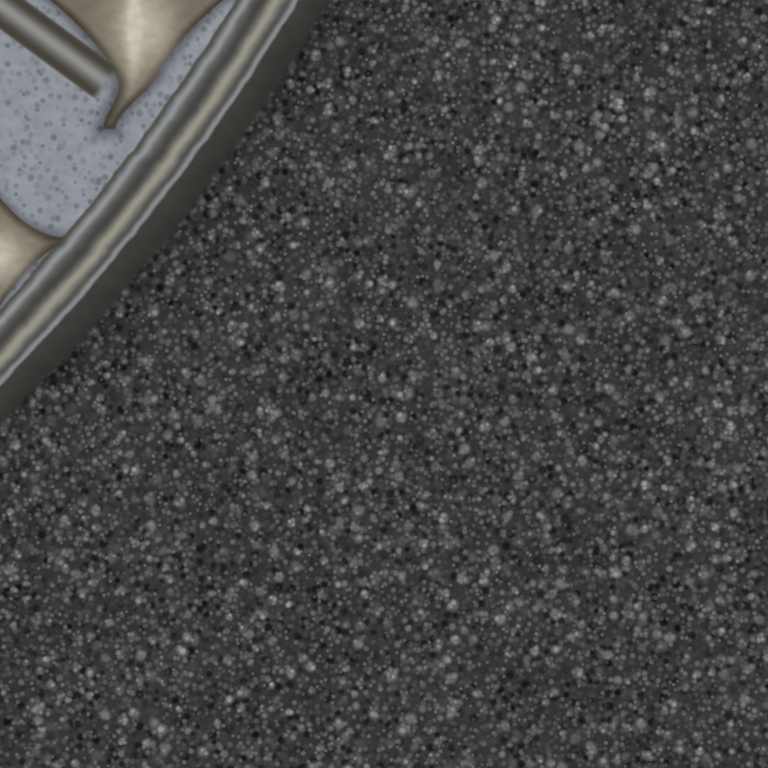
Reproduce this texture procedurally as a three.js fragment shader.

```glsl
varying vec2 vUv;

const float SOFT = 0.0025;
const float FINE_SCALE = 135.0;
const float COARSE_SCALE = 72.0;
const float DARK_SCALE = 95.0;
const vec2 RAIL_START = vec2(0.0, 0.447);
const vec2 RAIL_DIR = vec2(0.614, 0.789);
const float RAIL_LENGTH = 0.70;
const float RAIL_BOW = 0.023;
const float RIM = 0.036;
const float RAIL_INNER = 0.106;
const vec2 RIB_START = vec2(0.0, 0.993);
const vec2 RIB_DIR = vec2(0.806, -0.591);
const float RIB_LENGTH = 0.178;

const vec3 STONE_TINT = vec3(0.99, 1.0, 1.015);
const vec3 SIDE = vec3(0.225, 0.22, 0.21);
const vec3 STEEL = vec3(0.36, 0.36, 0.35);
const vec3 SILVER = vec3(0.61, 0.63, 0.65);
const vec3 WARM_SHINE = vec3(0.62, 0.61, 0.55);
const vec3 PANEL = vec3(0.56, 0.58, 0.61);
const vec3 BRONZE = vec3(0.45, 0.42, 0.37);
const vec3 BRONZE_DARK = vec3(0.26, 0.24, 0.20);
const vec3 BRONZE_SHINE = vec3(0.77, 0.74, 0.68);

vec2 hash2(vec2 p) {
  return fract(sin(vec2(dot(p, vec2(127.1, 311.7)), dot(p, vec2(269.5, 183.3)))) * 43758.55);
}

// Brightest of the soft round grains around a point
float grains(vec2 p, float rarity) {
  vec2 cell = floor(p);
  float best = 0.0;
  for (int j = -1; j <= 1; j++) {
    for (int i = -1; i <= 1; i++) {
      vec2 id = cell + vec2(float(i), float(j));
      vec2 look = hash2(id + 41.3);
      float radius = mix(0.45, 0.82, look.x);
      float dist = length(p - id - hash2(id));
      float disc = 1.0 - smoothstep(radius * 0.25, radius, dist);
      best = max(best, disc * pow(look.y, rarity));
    }
  }
  return best;
}

// Layered sines, about -1 to 1
float waves(vec2 p) {
  float sum = 0.0;
  float amp = 0.5;
  for (int i = 0; i < 4; i++) {
    sum += amp * sin(p.x + 1.7 * sin(p.y)) * cos(p.y * 0.9 + 1.3);
    p = mat2(1.5, 1.1, -1.1, 1.5) * p + 2.1;
    amp *= 0.55;
  }
  return sum;
}

float band(float x, float centre, float width) {
  float k = (x - centre) / width;
  return exp(-k * k);
}

float inside(float d) {
  return smoothstep(-SOFT, SOFT, d);
}

vec3 stone(vec2 p) {
  float fine = grains(p * FINE_SCALE, 1.5);
  float coarse = grains(p * COARSE_SCALE + 17.0, 3.2);
  float pits = grains(p * DARK_SCALE + 53.0, 2.5);
  float v = 0.205 + 0.19 * fine + 0.24 * coarse - 0.13 * pits;
  return STONE_TINT * (v + 0.015 * waves(p * 17.0));
}

// Bronze body: dark rolled edge, lit core; depth is measured from its outline
vec3 bronze(float depth, float shine, vec2 p) {
  vec3 c = mix(BRONZE_DARK, BRONZE, smoothstep(0.0, 0.018, depth));
  c = mix(c, BRONZE_SHINE, clamp(shine, 0.0, 1.0));
  return c * (1.0 + 0.07 * waves(p * 130.0));
}

vec3 tray(vec2 p) {
  float speck = grains(p * 115.0, 2.5);
  vec3 c = PANEL * (1.0 + 0.06 * waves(p * 90.0)) - 0.13 * speck;

  // Upper bronze body, narrowing to a hooked tip
  float h = (p.y - 0.83) / 0.17;
  float centre = mix(0.142, 0.178, smoothstep(0.0, 0.42, h));
  float halfWidth = 0.008 + 0.105 * h * h;
  float upper = min(halfWidth - abs(p.x - centre), p.y - 0.832);
  float shine = 0.9 * band(length((p - vec2(0.185, 0.965)) * vec2(1.0, 0.7)), 0.0, 0.04);
  shine += 0.4 * band(p.x, centre - 0.004, 0.009) * smoothstep(0.1, 0.6, h);
  c *= 1.0 - 0.3 * band(upper, 0.0, 0.012);
  c = mix(c, bronze(upper, shine, p), inside(upper));

  // Straight rib with a lit ridge between two dark creases
  vec2 fromRib = p - RIB_START;
  float along = dot(fromRib, RIB_DIR);
  float q = dot(fromRib, vec2(-RIB_DIR.y, RIB_DIR.x));
  vec3 rib = STEEL + 0.2 * band(q, 0.001, 0.009);
  rib = mix(rib, BRONZE_DARK, 0.85 * max(band(q, -0.019, 0.007), band(q, 0.019, 0.007)));
  float ribMask = inside(0.025 - abs(q)) * (1.0 - smoothstep(RIB_LENGTH - 0.015, RIB_LENGTH, along));
  c = mix(c, rib, ribMask);

  // Lower bronze body, a spike pointing right
  float taper = max(0.0, 1.0 - p.x / 0.1);
  float lower = 0.002 + 0.068 * taper * taper - abs(p.y - 0.672 - 0.18 * p.x);
  lower = min(lower, 0.1 - p.x);
  shine = 0.9 * band(length(p - vec2(0.0, 0.667)), 0.0, 0.035);
  c *= 1.0 - 0.25 * band(lower, 0.0, 0.01);
  return mix(c, bronze(lower, shine, p), inside(lower));
}

vec3 rail(float d, vec2 p) {
  vec3 c = STEEL * (0.95 + 0.09 * waves(p * 75.0));
  c = mix(c, SILVER, 0.7 * band(d, RIM + 0.004, 0.005));
  c = mix(c, SIDE, 0.45 * band(d, 0.047, 0.004));
  c = mix(c, WARM_SHINE, 0.9 * band(d, 0.060, 0.008));
  c = mix(c, SIDE, 0.6 * band(d, 0.076, 0.006));
  c = mix(c, SILVER, 0.8 * band(d, 0.094, 0.006));
  return mix(c, BRONZE_DARK, 0.55 * band(d, RAIL_INNER, 0.004));
}

void main() {
  vec2 p = vUv;

  // Distance across the bowed rail, growing towards the upper left
  vec2 rel = p - RAIL_START;
  float u = dot(rel, RAIL_DIR) / RAIL_LENGTH;
  float d = dot(rel, vec2(-RAIL_DIR.y, RAIL_DIR.x)) + RAIL_BOW * 4.0 * u * (1.0 - u);
  float worn = d + 0.0022 * waves(p * 55.0);

  // Stone, with contact shade beside the tray
  vec3 color = stone(p) * (1.0 - 0.22 * exp(-max(-d, 0.0) / 0.025));

  // Dark outer side, rail, then recessed tray
  vec3 side = SIDE * (0.9 + 0.2 * smoothstep(0.0, RIM, d) + 0.07 * waves(p * 70.0));
  color = mix(color, side, smoothstep(-0.005, 0.005, worn));
  color = mix(color, rail(worn, p), inside(worn - RIM));
  color = mix(color, tray(p), inside(worn - RAIL_INNER));

  gl_FragColor = vec4(color, 1.0);
}
```
